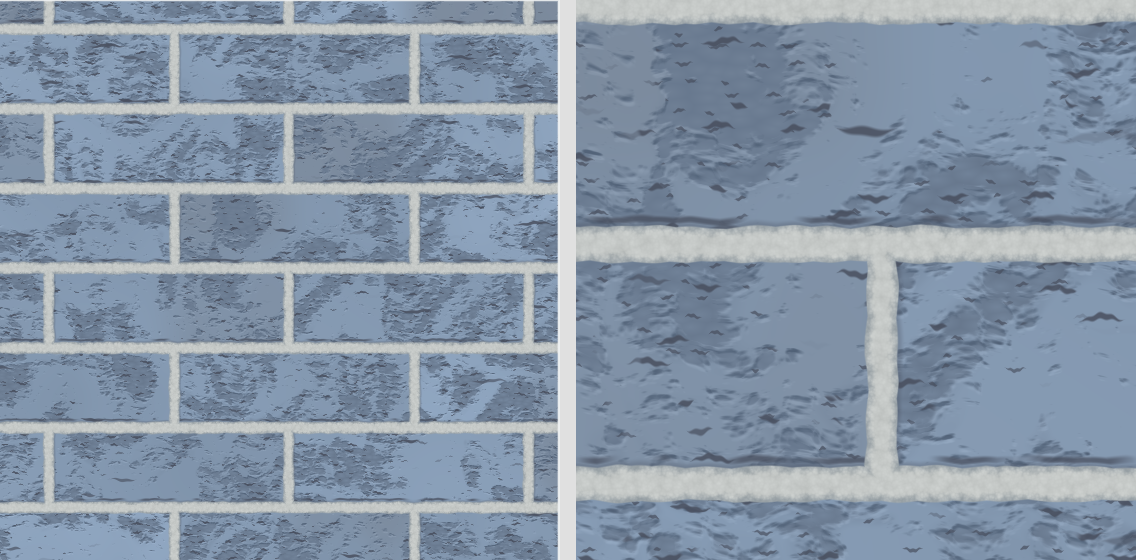
Left, the full canvas; right, a detail of the centre.
This texture is drawn by a Shadertoy shader. Its source:

```glsl
const vec2 BRICK_PITCH = vec2(0.4285, 0.1424);
const vec2 WALL_ORIGIN = vec2(0.0870, 0.0938);
const float ROW_SHIFT = 0.524;
const vec2 JOINT_HALF = vec2(0.0096, 0.0104);
const vec2 MARGIN = vec2(0.0040, 0.0020);

const vec3 GLAZE = vec3(0.525, 0.608, 0.705);
const vec3 BLOTCH = vec3(0.415, 0.480, 0.565);
const vec3 CRACK = vec3(0.280, 0.305, 0.365);
const vec3 DULL = vec3(0.460, 0.505, 0.565);
const vec3 MORTAR = vec3(0.772, 0.787, 0.780);
const vec3 MORTAR_EDGE = vec3(0.610, 0.645, 0.665);
const vec3 BORDER = vec3(0.930, 0.940, 0.945);

vec2 hash22(vec2 p) {
    vec3 q = fract(p.xyx * vec3(0.1031, 0.1030, 0.0973));
    q += dot(q, q.yzx + 33.33);
    return fract((q.xx + q.yz) * q.zy);
}

// Distance to the nearest scattered point
float cells(vec2 p) {
    vec2 id = floor(p), f = p - id;
    float nearest = 2.0;
    for (int y = -1; y <= 1; y++)
    for (int x = -1; x <= 1; x++) {
        vec2 o = vec2(x, y);
        vec2 d = o + hash22(id + o) - f;
        nearest = min(nearest, dot(d, d));
    }
    return sqrt(nearest);
}

float layeredCells(vec2 p) {
    return 0.5 * cells(p) + 0.3 * cells(p * 2.1 + 7.3) + 0.2 * cells(p * 4.3 + 3.1);
}

vec2 wobble(vec2 p, float freq) {
    vec2 a = sin(p.yx * freq + vec2(0.7, 2.1));
    return a + 0.5 * sin(p * freq * 2.3 + a.yx * 2.0);
}

// Short bent horizontal nicks, at most one per grid cell
float nicks(vec2 p, float density) {
    p.x += 7.0 * hash22(vec2(floor(p.y), 5.0)).x;
    vec2 id = floor(p);
    vec2 place = hash22(id), kind = hash22(id + 17.0);
    vec2 f = p - id - 0.5 - (place - 0.5) * vec2(0.3, 0.5);
    f.y += 0.08 * sin(f.x * 11.0 + place.x * 6.28) + 0.03 * sin(f.x * 37.0 + place.y * 6.28);
    float reach = f.x / mix(0.12, 0.34, kind.x);
    float thickness = 0.16 * (1.0 - reach * reach);
    return smoothstep(0.0, 0.12, density - kind.y) * smoothstep(0.0, 0.10, thickness - abs(f.y));
}

// Surface pitting, 0 where the glaze is smooth
float pitting(vec2 p, float patches) {
    vec2 w = p + 0.003 * wobble(p, 90.0);
    float streaks = layeredCells(w * vec2(42.0, 95.0));
    return 1.0 - smoothstep(0.34, 0.44, 0.62 * patches + 0.38 * streaks);
}

vec3 brickColor(vec2 p, vec2 fromCorner, vec2 tone, float panel) {
    // Uneven firing: whole brick, one end of it, and cloudy areas
    float cloud = 0.5 + 0.25 * dot(wobble(p, 13.0), vec2(0.8, 0.5));
    vec3 col = GLAZE * (0.945 + 0.07 * tone.x + 0.07 * cloud);
    col = mix(col, DULL, 0.7 * panel * smoothstep(0.0, 0.8, cloud));

    // Pitted patches with a soft stain, rough floors and faint lips
    float patches = layeredCells(p * vec2(7.5, 9.5) + 0.3 * wobble(p, 25.0));
    float cluster = 1.0 - smoothstep(0.28, 0.50, patches);
    float pit = pitting(p, patches);
    float lip = pit - pitting(p + vec2(-0.0008, 0.0025), patches);
    float rough = cells(p * vec2(75.0, 150.0));
    col = mix(col, BLOTCH, 0.3 * cluster);
    col = mix(col, BLOTCH, pit * (0.6 + 0.6 * rough));
    col += 0.05 * clamp(-lip, 0.0, 1.0) - 0.09 * clamp(lip, 0.0, 1.0);

    // Nicks, denser inside the patches, and a few long cracks
    float small = nicks(p * vec2(22.0, 58.0), 0.12 + 0.66 * cluster);
    float fine = nicks(p * vec2(46.0, 100.0) + 31.0, 0.12 + 0.55 * cluster);
    float large = nicks(p * vec2(8.0, 40.0) + 11.0, 0.16);
    col = mix(col, CRACK, max(0.85 * max(small, large), 0.7 * fine));

    // Broken shadow along the lower arris, faint one around the rest
    float breaks = smoothstep(0.25, 0.6, cells(p * vec2(22.0, 9.0)));
    float lower = 1.0 - smoothstep(0.0005, 0.0032, abs(fromCorner.y - 0.0038));
    float rim = 1.0 - smoothstep(0.0, 0.004, min(fromCorner.x, fromCorner.y));
    return mix(col, CRACK, max(0.75 * lower * breaks, 0.3 * rim));
}

vec3 mortarColor(vec2 p, float depth) {
    float grit = layeredCells(p * 130.0);
    float centre = smoothstep(-0.0010, 0.0055, depth + 0.006 * (0.42 - grit));
    return mix(MORTAR_EDGE, MORTAR, centre) + 0.10 * (0.43 - grit);
}

void mainImage(out vec4 fragColor, in vec2 fragCoord) {
    vec2 uv = fragCoord / iResolution.y;
    float pixel = 1.0 / iResolution.y;

    // Running bond layout
    vec2 grid = (uv - WALL_ORIGIN) / BRICK_PITCH;
    float row = floor(grid.y);
    grid.x -= ROW_SHIFT * mod(row, 2.0);
    vec2 id = vec2(floor(grid.x), row);
    vec2 local = (grid - id) * BRICK_PITCH;
    vec2 tone = hash22(id + 41.0);

    // Dull end on some of the bricks
    float end = smoothstep(-0.12, 0.12, (grid.x - id.x - 0.5) * sign(tone.y - 0.5));
    float panel = end * smoothstep(0.15, 0.45, abs(tone.y - 0.5));

    // Slightly ragged brick outline
    vec2 ragged = 0.0005 * wobble(uv, 75.0) + 0.0026 * (cells(uv * 50.0) - 0.45);
    vec2 fromCorner = local - JOINT_HALF + ragged;
    vec2 inside = min(fromCorner, BRICK_PITCH - JOINT_HALF - local + ragged);
    float depth = min(inside.x, inside.y);

    vec2 surface = uv + 6.0 * hash22(id + 3.0);
    vec3 brick = brickColor(surface, fromCorner, tone, panel);
    vec3 mortar = mortarColor(uv, -depth);
    float cover = smoothstep(-pixel, pixel, depth);
    vec3 col = mix(mortar, brick, cover);

    // Pale margin at the right and top
    vec2 rest = vec2(iResolution.x * pixel, 1.0) - uv - MARGIN;
    float margin = 1.0 - smoothstep(-pixel, pixel, min(rest.x, rest.y));
    fragColor = vec4(mix(col, BORDER, margin), 1.0);
}
```
